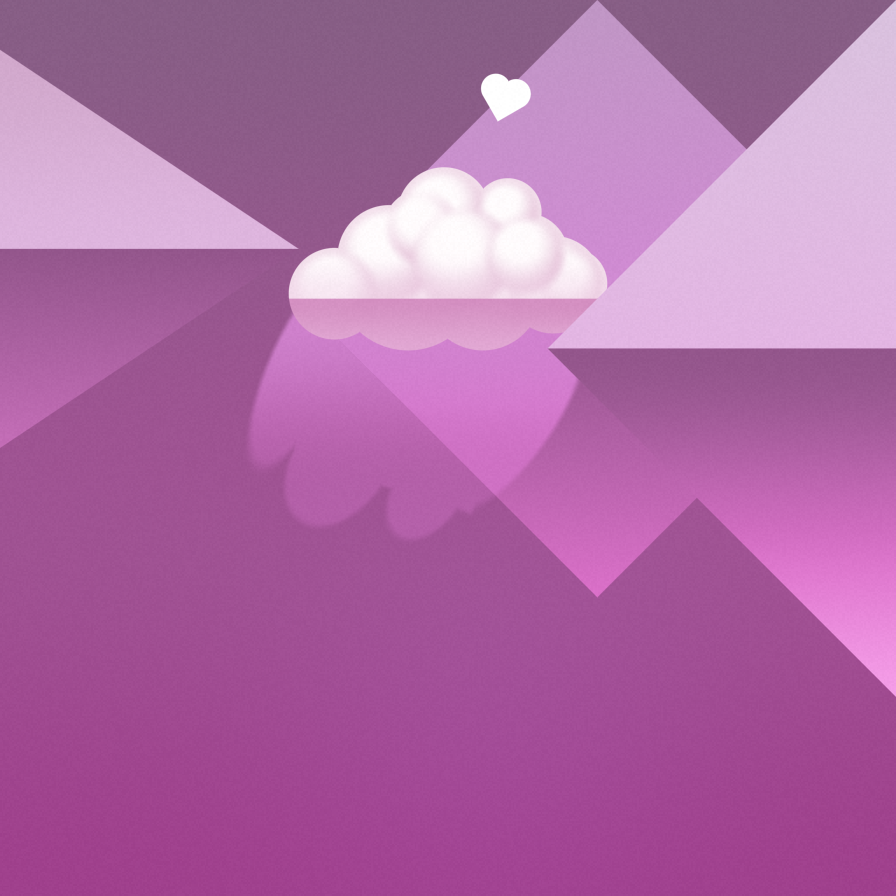
This background is drawn by a Shadertoy shader. Its source:

```glsl
#define GRID 9.0
#define WATERLINE 3.0
#define GRAIN 0.018
#define DUSK vec3(0.525, 0.37, 0.52)
#define MAUVE vec3(0.625, 0.325, 0.575)
#define PLUM vec3(0.625, 0.25, 0.55)
#define SHADE vec3(0.575, 0.335, 0.545)
#define ORCHID vec3(0.86, 0.44, 0.79)
#define BLUSH vec3(0.96, 0.62, 0.91)
#define GLOW vec3(0.82, 0.51, 0.81)
#define CLOUD_SHADOW vec3(0.87, 0.70, 0.81)
#define CLOUD_LIGHT vec3(1.0, 0.985, 0.99)

// Cloud puffs from back to front: centre, radius
const vec3 puffs[11] = vec3[11](
    vec3(4.10, 2.79, 0.73), vec3(4.85, 2.93, 0.59), vec3(5.56, 2.86, 0.49),
    vec3(3.91, 2.58, 0.52), vec3(5.74, 2.85, 0.36), vec3(3.36, 2.95, 0.46),
    vec3(4.46, 2.15, 0.47), vec3(4.25, 2.30, 0.40), vec3(5.10, 2.13, 0.34),
    vec3(4.65, 2.60, 0.55), vec3(5.28, 2.57, 0.43));

// Lobes of the light below the cloud: centre, long and short radius
const vec4 lobes[4] = vec4[4](
    vec4(3.07, 3.66, 1.125, 0.35), vec4(3.43, 4.63, 0.73, 0.47),
    vec4(4.31, 4.92, 0.56, 0.34), vec4(5.19, 4.22, 1.05, 0.36));

float fill(float d) {
    float edge = 0.75 * GRID / iResolution.y;
    return 1.0 - smoothstep(-edge, edge, d);
}

float hash(vec2 p) {
    vec3 q = fract(vec3(p.xyx) * 0.1031);
    q += dot(q, q.yzx + 33.33);
    return fract((q.x + q.y) * q.z);
}

float heartDistance(vec2 p) {
    p.x = abs(p.x);
    if (p.x + p.y > 1.0) return length(p - vec2(0.25, 0.75)) - 0.3536;
    float side = length(p - 0.5 * max(p.x + p.y, 0.0));
    return min(length(p - vec2(0.0, 1.0)), side) * sign(p.x - p.y);
}

float lightDistance(vec2 g) {
    float body = max(g.y - 4.6 - 0.31 * (g.x - 2.93), 2.95 - g.x);
    body = max(body, dot(g - vec2(5.62, 3.52), vec2(0.88, 0.474)));
    float d = max(body, WATERLINE - g.y);
    for (int i = 0; i < 4; i++) {
        float tilt = i == 0 ? 0.43 : 0.61;
        vec2 axis = vec2(-sin(tilt), cos(tilt));
        vec2 q = g - lobes[i].xy;
        q = vec2(dot(q, axis), dot(q, vec2(axis.y, -axis.x)));
        d = min(d, (length(q / lobes[i].zw) - 1.0) * lobes[i].w);
    }
    return d;
}

// Soft shaded puffs; alpha holds the crisp outline
vec4 cloud(vec2 g) {
    vec3 col = mix(CLOUD_SHADOW, CLOUD_LIGHT, 0.6);
    float outline = 1e3;
    for (int i = 0; i < 11; i++) {
        vec2 n = (g - puffs[i].xy) / puffs[i].z;
        float d = (length(n) - 1.0) * puffs[i].z;
        float lit = 1.0 - smoothstep(0.35, 1.35, length(n + vec2(0.15, 0.28)));
        vec3 puff = mix(CLOUD_SHADOW, CLOUD_LIGHT, lit);
        col = mix(col, puff, 1.0 - smoothstep(-0.13, 0.015, d));
        outline = min(outline, d);
    }
    col = mix(col, vec3(0.95, 0.85, 0.92), 0.6 * smoothstep(2.5, 3.0, g.y));
    vec3 wet = mix(vec3(0.81, 0.51, 0.73), vec3(0.87, 0.62, 0.81), smoothstep(3.0, 3.5, g.y));
    col = mix(mix(col, wet, 0.85), col, fill(g.y - WATERLINE));
    return vec4(col, fill(outline));
}

void mainImage(out vec4 fragColor, in vec2 fragCoord) {
    vec2 uv = fragCoord / iResolution.y;
    vec2 g = vec2(uv.x, 1.0 - uv.y) * GRID;  // grid with y pointing down

    // Backdrop
    vec3 col = mix(DUSK, MAUVE, smoothstep(-0.5, 5.2, g.y));
    col = mix(col, PLUM, smoothstep(5.0, 9.2, g.y));
    col += vec3(0.015, 0.02, 0.035) * exp(-0.2 * dot(g - vec2(5.0, 7.5), g - vec2(5.0, 7.5)));

    // Left mountain and its mirror
    float d = (abs(g.y - 2.5) - 2.0 + g.x / 1.5) * 0.832;
    vec3 above = mix(vec3(0.82, 0.66, 0.80), vec3(0.87, 0.71, 0.87), smoothstep(0.5, 2.5, g.y));
    vec3 below = mix(SHADE, vec3(0.77, 0.43, 0.72), clamp((g.y - 2.5) / 2.0, 0.0, 1.0));
    col = mix(col, mix(below, above, fill(g.y - 2.5)), fill(d));

    // Middle mountain and its mirror
    float diamond = fill((abs(g.x - 6.0) + abs(g.y - 3.0) - 3.0) * 0.707);
    above = mix(vec3(0.75, 0.59, 0.77), vec3(0.82, 0.54, 0.83), clamp(g.y / 3.0, 0.0, 1.0));
    below = mix(SHADE, ORCHID, clamp((g.y - 3.3) / 2.7, 0.0, 1.0));
    col = mix(col, mix(below, above, fill(g.y - 3.5)), diamond);

    // Light cast below the cloud
    float strength = mix(0.95, 0.36, smoothstep(3.2, 4.9, g.y));
    strength = min(strength + 0.35 * diamond, 1.0);
    vec3 glow = mix(GLOW, vec3(0.84, 0.46, 0.80), smoothstep(3.3, 4.6, g.y));
    float light = 1.0 - smoothstep(-0.035, 0.035, lightDistance(g));
    col = mix(col, glow, light * strength);

    // Cloud and heart
    vec4 puffy = cloud(g);
    col = mix(col, puffy.rgb, puffy.a);
    vec2 h = (g - vec2(5.0, 1.22)) / 0.42;
    h = vec2(0.966 * h.x + 0.259 * h.y, 0.259 * h.x - 0.966 * h.y);
    col = mix(col, vec3(1.0), fill(heartDistance(h) * 0.42));

    // Right mountain and its mirror
    d = (abs(g.y - 3.5) + 5.5 - g.x) * 0.707;
    above = mix(vec3(0.85, 0.76, 0.87), vec3(0.89, 0.71, 0.89), clamp(g.y / 3.5, 0.0, 1.0));
    below = mix(SHADE, ORCHID, smoothstep(3.4, 6.0, g.y));
    below = mix(below, BLUSH, smoothstep(5.2, 7.2, g.y));
    col = mix(col, mix(below, above, fill(g.y - 3.5)), fill(d));

    // Fine grain
    col += GRAIN * (hash(floor(uv * 512.0)) - 0.5);
    fragColor = vec4(clamp(col, 0.0, 1.0), 1.0);
}
```
